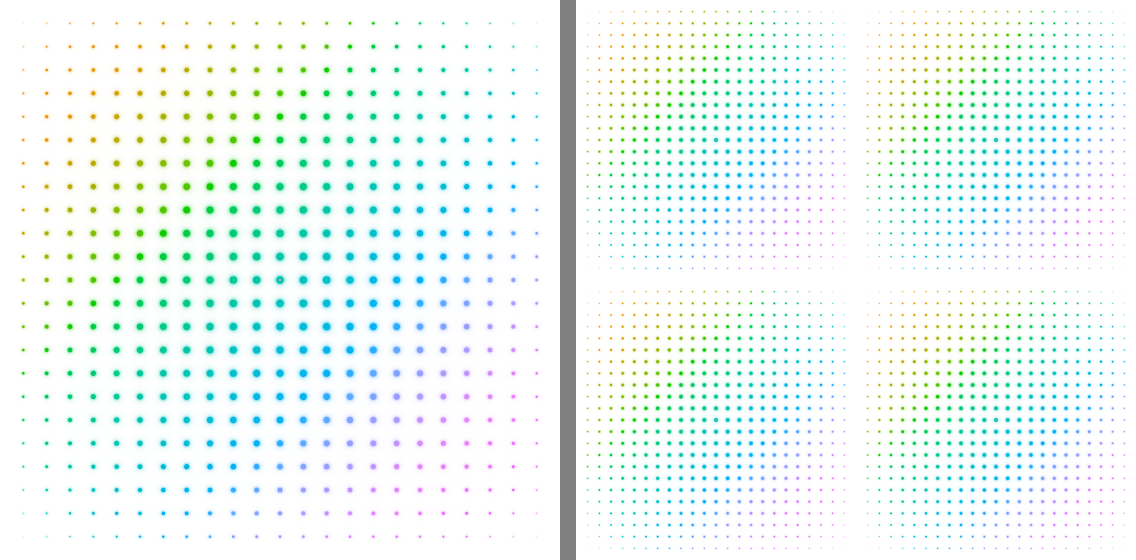
Left: one tile. Right: repeated 2 by 2.
Give the GLSL for this pattern, as a Shadertoy shader.

```glsl
// A 24 by 24 lattice of glowing dots on white, shrinking to nothing at the border.
// Each dot is an inverse-power falloff around the nearest lattice point, and its
// hue runs along the diagonal from orange through green, teal and blue to pink.

// Diagonal spectrum: t is 0 at the upper left corner and 2 at the lower right.
vec3 spectrum(float t) {
    float d = t - 0.71; // distance from pure green
    float red = sqrt(clamp(max(-d * 2.1, (d - 0.57) * 2.6), 0.0, 0.85));
    float green = 0.8 - 0.36 * pow(max(d, 0.0), 2.0) - 0.5 * max(-d, 0.0);
    float blue = sqrt(clamp(d * 1.7, 0.0, 1.0));
    return vec3(red, green, blue);
}

void mainImage(out vec4 fragColor, in vec2 fragCoord) {
    // Nearest lattice point and distance to it, in cells
    vec2 grid = fragCoord / iResolution.xy * 24.0;
    vec2 id = floor(grid + 0.5);
    vec2 site = id / 24.0;
    float dist = length(grid - id);

    // Radius follows a dome that is zero on all four borders
    vec2 dome = 4.0 * site * (1.0 - site);
    float radius = 0.15 * sqrt(max(dome.x * dome.y, 0.0));

    // Solid core with a soft halo; the floor on distance fades the tiniest dots
    float softDist = sqrt(dist * dist + 0.0016);
    float cover = min(1.0, pow(radius / softDist, 3.5));
    vec3 color = mix(vec3(1.0), spectrum(site.x + 1.0 - site.y), cover);

    // The middle dot has a small coral pinhole
    float middle = 1.0 - step(0.5, length(id - 12.0));
    color = mix(color, vec3(0.95, 0.6, 0.52), middle * (1.0 - smoothstep(0.025, 0.06, dist)));

    fragColor = vec4(color, 1.0);
}
```
